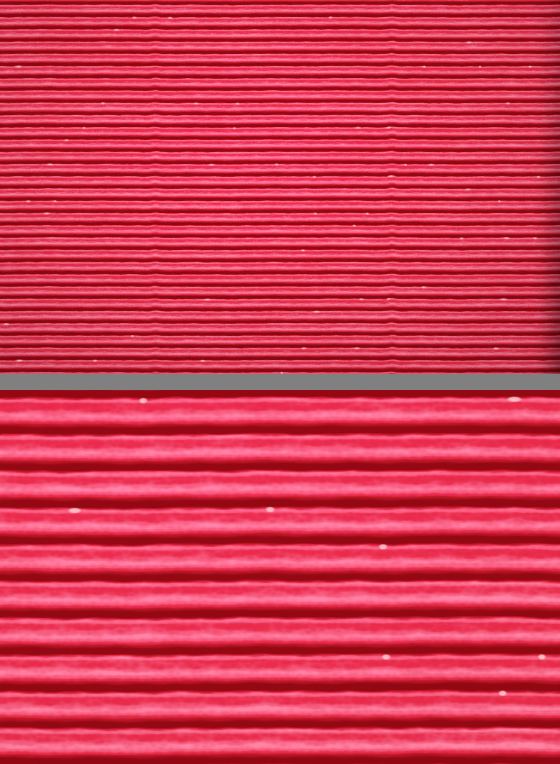
Top, the full canvas; bottom, a detail of the centre.
A Shadertoy shader for this texture:

```glsl
// Sheet of red corrugated card: about thirty horizontal ribs, each with a thin
// glint, a broad pink crown and a dark groove. A tone profile across one rib is
// roughened by cellular noise and sines, then mapped through a colour ramp.

const float RIBS = 30.53;        // ribs over the canvas height
const float RIB_PHASE = 0.445;   // offset of the first glint from the top

const vec3 GROOVE  = vec3(0.55, 0.03, 0.07);
const vec3 SHADE   = vec3(0.69, 0.08, 0.14);
const vec3 BODY    = vec3(0.88, 0.16, 0.26);
const vec3 CROWN   = vec3(0.93, 0.35, 0.46);
const vec3 SHINE   = vec3(0.98, 0.50, 0.61);
const vec3 SPECK   = vec3(1.00, 0.82, 0.84);

float hash(vec2 p) {
    vec3 q = fract(vec3(p.xyx) * 0.1031);
    q += dot(q, q.yzx + 33.33);
    return fract((q.x + q.y) * q.z);
}

// Distance to the nearest scattered point, one point per unit cell
float cellular(vec2 p) {
    vec2 cell = floor(p);
    float nearest = 2.0;
    for (int j = -1; j <= 1; j++)
    for (int i = -1; i <= 1; i++) {
        vec2 c = cell + vec2(i, j);
        vec2 point = c + vec2(hash(c), hash(c + 57.0));
        nearest = min(nearest, length(p - point));
    }
    return nearest;
}

float bump(float x, float width) {
    return exp(-x * x / (width * width));
}

// Slow wander of a rib along its length, different for each seed
float wander(float x, float seed) {
    return 0.5 * sin(x * 9.0 + seed * 6.3)
         + 0.3 * sin(x * 31.0 + seed * 17.0)
         + 0.2 * sin(x * 83.0 + seed * 41.0);
}

// Tone across one rib; d is 0 at the glint and grows downwards to 1
float ribTone(float d, float soft) {
    float f = fract(d);
    float fromGlint = f - step(0.5, f);
    float groove = smoothstep(0.53 - soft, 0.80, f)
                 * (1.0 - smoothstep(0.88, 0.99 + soft, f));
    float tone = 0.50 * (1.0 - groove);
    tone += 0.38 * bump(f - 0.43, 0.13);
    tone += 0.30 * bump(fromGlint - 0.02, 0.05 + soft);
    return tone;
}

vec3 ramp(float t) {
    vec3 c = mix(GROOVE, SHADE, smoothstep(0.0, 0.22, t));
    c = mix(c, BODY, smoothstep(0.20, 0.45, t));
    c = mix(c, CROWN, smoothstep(0.45, 0.72, t));
    return mix(c, SHINE, smoothstep(0.70, 0.95, t));
}

// Rare pale flecks lying on the glint of a rib
float flecks(float x, float d, float pixel) {
    float row = floor(d + 0.5);
    float column = floor(x * 10.0);
    vec2 id = vec2(column, row + 7.0);
    float present = step(0.88, hash(id));
    float at = (column + mix(0.1, 0.9, hash(id + 31.0))) / 10.0;
    float stretch = mix(1.0, 3.0, hash(id + 73.0));
    vec2 offset = vec2((x - at) / stretch, (d - row) / RIBS);
    float radius = 0.0022;
    return present * (1.0 - smoothstep(radius - pixel, radius + pixel, length(offset)));
}

void mainImage(out vec4 fragColor, in vec2 fragCoord) {
    vec2 uv = fragCoord / iResolution.xy;
    vec2 p = fragCoord / iResolution.y;
    float pixel = 1.0 / iResolution.y;

    // Two faint upright press marks nudge the ribs
    float seam = bump(uv.x - 0.277, 0.008) + bump(uv.x - 0.70, 0.008);

    // Rib coordinate, counted from the top
    float d = (1.0 - uv.y) * RIBS - RIB_PHASE;
    float row = floor(d + 0.5);
    float seed = hash(vec2(row + 3.0, 11.0));
    d += 0.025 * wander(p.x, 1.0) + 0.06 * seam;

    // Paper fibre, drawn out along the ribs, over a finer grain
    float fibre = cellular(p * vec2(38.0, 170.0)) - 0.5;
    float grain = cellular(p * vec2(150.0, 210.0) + 40.0) - 0.5;

    float tone = ribTone(d + 0.05 * fibre, 0.25 * RIBS * pixel);
    float lit = smoothstep(0.15, 0.5, tone);
    tone += lit * (0.13 * fibre + 0.10 * grain + 0.04 * wander(p.x, seed));
    tone += 0.05 * (seed - 0.5) + 0.05 * seam * (1.0 - lit);

    // Soft light from the middle, shadow along the right edge
    vec2 away = (uv - vec2(0.47, 0.60)) * vec2(1.0, 0.9);
    float light = 1.05 - 0.32 * dot(away, away);
    light *= 1.0 - 0.35 * smoothstep(0.95, 1.01, uv.x) * (1.0 - 0.6 * uv.y);

    vec3 color = ramp(clamp(tone, 0.0, 1.0)) * light;
    color.b += 0.03 * lit * bump(length(away), 0.3);
    color = mix(color, SPECK, 0.8 * flecks(p.x, d, pixel));
    fragColor = vec4(clamp(color, 0.0, 1.0), 1.0);
}
```
